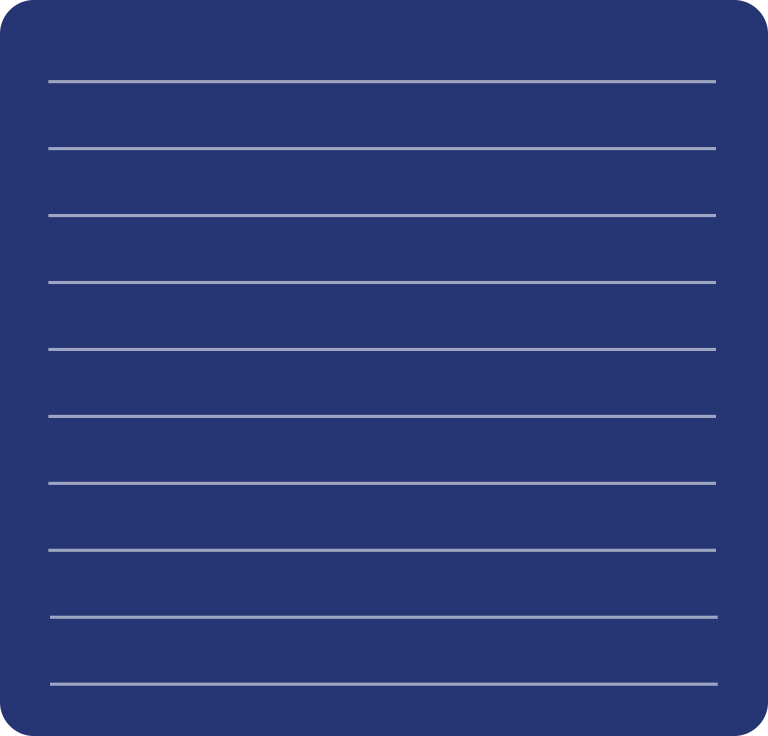
Reproduce this pattern procedurally as a WebGL 2 fragment shader.

```glsl
#version 300 es
precision highp float;
// Navy rounded card ruled with ten thin pale lines, the lowest two nudged right.

#define LINE_COUNT 10.0
#define FIRST_LINE_Y 0.0704
#define LINE_SPACING 0.09096
#define LINE_HALF_WIDTH 0.0021
#define LINE_LEFT 0.0630
#define LINE_RIGHT 0.9323
#define NUDGED_LINES 2.0
#define NUDGE 0.0022
#define CORNER_RADIUS 0.046

uniform vec2 u_resolution;
out vec4 fragColor;

const vec3 NAVY = vec3(0.150, 0.212, 0.453);
const vec3 PALE_LINE = vec3(0.625, 0.650, 0.765);
const vec3 PAPER = vec3(1.0);

// Signed distance to a box centred on the origin, with rounded corners
float roundedBox(vec2 p, vec2 halfSize, float radius) {
    vec2 q = abs(p) - halfSize + radius;
    return length(max(q, 0.0)) + min(max(q.x, q.y), 0.0) - radius;
}

// Coverage of a shape, smoothed over one pixel
float coverage(float dist, float pixel) {
    return clamp(0.5 - dist / pixel, 0.0, 1.0);
}

// Signed distance to the nearest ruled line
float ruledLines(vec2 p, float width) {
    float row = floor((p.y - FIRST_LINE_Y) / LINE_SPACING + 0.5);
    row = clamp(row, 0.0, LINE_COUNT - 1.0);
    float nudge = row < NUDGED_LINES ? NUDGE : 0.0;
    vec2 center = vec2((0.5 * (LINE_LEFT + LINE_RIGHT) + nudge) * width,
                       FIRST_LINE_Y + row * LINE_SPACING);
    vec2 halfSize = vec2(0.5 * (LINE_RIGHT - LINE_LEFT) * width, LINE_HALF_WIDTH);
    return roundedBox(p - center, halfSize, 0.0);
}

void main() {
    // Canvas height is one unit
    float pixel = 1.0 / u_resolution.y;
    vec2 p = gl_FragCoord.xy * pixel;
    vec2 size = u_resolution * pixel;

    // Card, then lines on top
    float card = roundedBox(p - 0.5 * size, 0.5 * size, CORNER_RADIUS);
    vec3 color = mix(PAPER, NAVY, coverage(card, pixel));
    color = mix(color, PALE_LINE, coverage(ruledLines(p, size.x), pixel));

    fragColor = vec4(color, 1.0);
}
```
